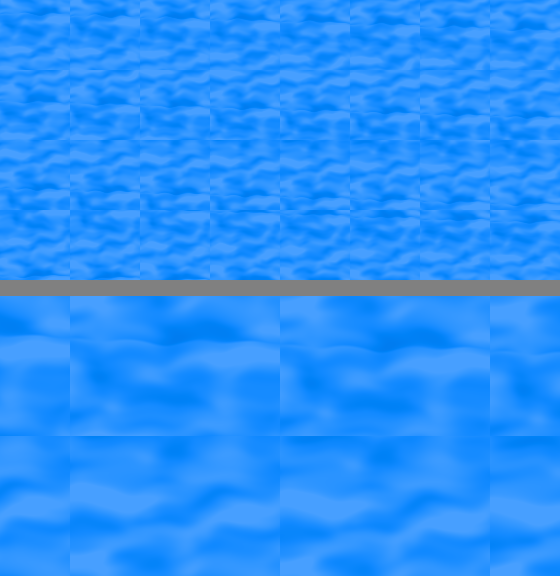
Top: the whole. Bottom: its middle third, enlarged.
A Shadertoy shader for this texture:

```glsl
// Sheet of 8 x 4 water tiles, each one a step of a slow looping flow.
// Wide warped gradient noise slides down a tile per loop; where it wraps,
// a faint ragged seam crosses the tile. Frames run right, then down.

const vec2 TILES = vec2(8.0, 4.0);
const vec2 RIPPLE_CELLS = vec2(3.0, 7.0);   // noise cells per tile
const vec2 WARP_CELLS = vec2(3.0, 4.0);
const vec2 WARP_AMOUNT = vec2(0.20, 0.055); // in tile widths
const float WARP_ORBIT = 0.6;               // change of the warp over the loop
const float SEAM_START = 0.21;              // seam depth in the first frame
const float SEAM_BLUR = 0.02;
const float SEAM_SHADE = 0.22;
const float DETAIL = 0.22;                  // strength of the fine octave
const float CONTRAST = 1.05;
const float BRIGHTNESS = 0.64;
const vec3 DEEP_BLUE = vec3(-0.06, 0.485, 0.94);
const vec3 LIGHT_BLUE = vec3(0.28, 0.625, 1.10);
const float TAU = 6.2831853;

float hash(vec2 p) {
    return fract(sin(dot(p, vec2(127.1, 311.7))) * 43758.5453);
}

// Slope of a random direction at a lattice corner
float cornerSlope(vec2 cell, vec2 f, vec2 corner) {
    float angle = TAU * hash(cell + corner);
    return dot(vec2(cos(angle), sin(angle)), f - corner);
}

float gradientNoise(vec2 p) {
    vec2 cell = floor(p);
    vec2 f = fract(p);
    vec2 s = f * f * f * (f * (f * 6.0 - 15.0) + 10.0);
    float low = mix(cornerSlope(cell, f, vec2(0.0)),
                    cornerSlope(cell, f, vec2(1.0, 0.0)), s.x);
    float high = mix(cornerSlope(cell, f, vec2(0.0, 1.0)),
                     cornerSlope(cell, f, vec2(1.0)), s.x);
    return mix(low, high, s.y);
}

// Two octaves of horizontally stretched ripples
float ripples(vec2 p) {
    vec2 q = p * RIPPLE_CELLS + 20.0;
    return gradientNoise(q) + DETAIL * gradientNoise(q * 2.1 + 7.3);
}

// Distortion that returns to its start after a full loop
vec2 flowWarp(vec2 p, float phase) {
    vec2 orbit = WARP_ORBIT * vec2(cos(TAU * phase), sin(TAU * phase));
    vec2 q = p * WARP_CELLS + orbit;
    vec2 offset = vec2(gradientNoise(q + 41.0), gradientNoise(q * vec2(1.5, 1.0) + 83.0));
    return offset * WARP_AMOUNT;
}

void mainImage(out vec4 fragColor, in vec2 fragCoord) {
    // Tile coordinates with depth measured from the top
    vec2 sheet = fragCoord / iResolution.xy;
    sheet.y = 1.0 - sheet.y;
    vec2 grid = sheet * TILES;
    vec2 tile = floor(grid);
    vec2 local = fract(grid);
    float phase = (tile.x + tile.y * TILES.x) / (TILES.x * TILES.y);

    // Scroll the warped surface downward
    vec2 flow = local + flowWarp(local, phase);
    flow.y = fract(flow.y - SEAM_START - phase);

    // Shade the water above the seam and soften the wrap
    float shade = SEAM_SHADE * smoothstep(0.93, 1.0, flow.y);
    float above = ripples(flow) - shade;
    float below = ripples(flow - vec2(0.0, 1.0));
    float height = mix(above, below, smoothstep(1.0 - SEAM_BLUR, 1.0, flow.y));

    // Blue ramp
    float light = clamp(BRIGHTNESS + CONTRAST * height, 0.0, 1.0);
    vec3 color = clamp(mix(DEEP_BLUE, LIGHT_BLUE, light), 0.0, 1.0);
    fragColor = vec4(color, 1.0);
}
```
